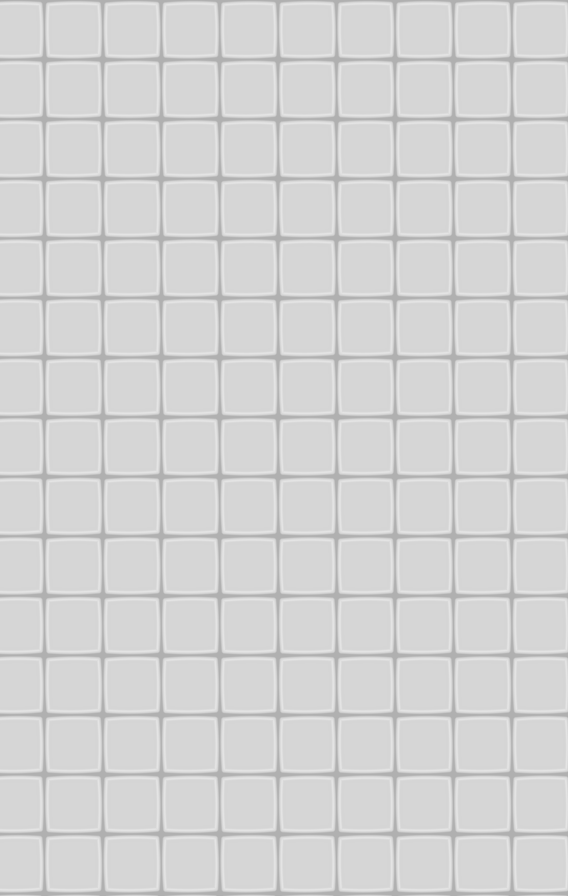
This texture is drawn by a WebGL 1 fragment shader. Its source:

```glsl
precision highp float;

uniform vec2 u_resolution;

#define TILE_COUNT vec2(9.72, 15.04)
#define GRID_OFFSET vec2(0.76, 0.0)
#define HALF_SIZE vec2(0.485, 0.480)
#define EDGE_BOW 0.024
#define EDGE_TILT 0.010
#define CORNER_RADIUS 0.035
#define EDGE_SOFTNESS 0.018
#define RIM_DEPTH 0.042
#define RIM_WIDTH 0.020
#define GROUT_COLOR vec3(0.69)
#define TILE_COLOR vec3(0.84)
#define RIM_COLOR vec3(0.895)

// Signed distance to a tile whose sides bow outward, negative inside
float tileDistance(vec2 p) {
  vec2 halfSize = HALF_SIZE - EDGE_BOW * 4.0 * p.yx * p.yx;
  vec2 q = abs(p) - halfSize + CORNER_RADIUS;
  return length(max(q, 0.0)) + min(max(q.x, q.y), 0.0) - CORNER_RADIUS;
}

void main() {
  // Grid cells, with rows counted from the top
  vec2 uv = gl_FragCoord.xy / u_resolution;
  vec2 grid = vec2(uv.x, 1.0 - uv.y) * TILE_COUNT - GRID_OFFSET;
  vec2 cell = fract(grid) - 0.5;

  // A slight turn tapers the joints
  cell += EDGE_TILT * vec2(-cell.y, cell.x);
  float dist = tileDistance(cell);

  vec2 pixelSize = TILE_COUNT / u_resolution;
  float pixel = max(pixelSize.x, pixelSize.y);
  float softness = max(EDGE_SOFTNESS, 0.7 * pixel);

  // Glazed face with a faint inner bevel
  float bevel = smoothstep(-0.16, -0.05, dist);
  vec3 face = TILE_COLOR - 0.008 * bevel;

  // Bright rim just inside the edge, faded near the corners
  float rimWidth = max(RIM_WIDTH, 0.6 * pixel);
  float rimOffset = (dist + RIM_DEPTH) / rimWidth;
  float cornerFade = 1.0 - smoothstep(0.38, 0.47, min(abs(cell.x), abs(cell.y)));
  float rim = exp(-rimOffset * rimOffset) * mix(0.4, 1.0, cornerFade);
  face = mix(face, RIM_COLOR, rim);

  // Grout between the tiles
  float coverage = 1.0 - smoothstep(-softness, softness, dist);
  gl_FragColor = vec4(mix(GROUT_COLOR, face, coverage), 1.0);
}
```
